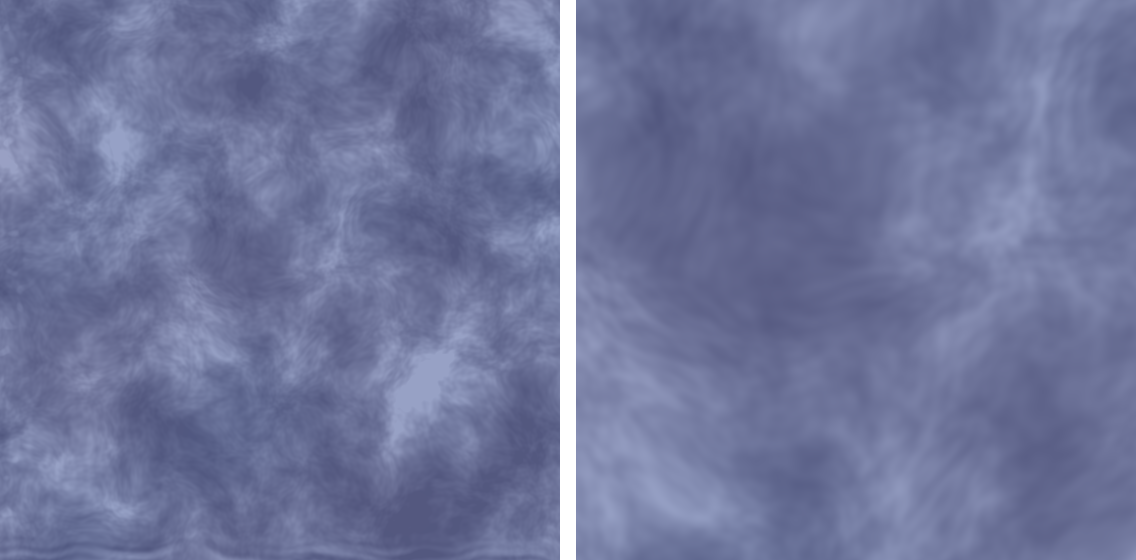
Left: the whole. Right: its middle third, enlarged.
Write a WebGL 1 fragment shader that draws this texture.

```glsl
precision highp float;

// Mottled slate-blue painted backdrop: soft cloudy patches with fine blotches.
// Rotated octaves of gradient noise set the tone; the lighter patches get more
// detail. Faint folds run along the bottom and pale specks along the left.

uniform vec2 u_resolution;

#define PATCH_SCALE 3.3    // broad patches across the canvas
#define GAIN 0.70          // strength of each finer octave
#define WARP 0.010         // distance the patches are bent
#define CONTRAST 1.13      // spread of the tones
#define LIGHT_DETAIL 0.22  // extra detail in light patches
#define FOLD_HEIGHT 0.055  // height of the folded strip
#define SPECK_WIDTH 0.10   // width of the speckled strip
#define MID_COLOR vec3(0.436, 0.465, 0.615)
#define TONE_STEP vec3(0.054, 0.057, 0.054)
#define TINT_STEP vec3(0.003, -0.001, -0.002)

const int OCTAVES = 6;
const float NOISE_DEVIATION = 0.214;

vec2 hash2(vec2 p) {
  vec3 q = fract(p.xyx * vec3(0.1031, 0.1030, 0.0973));
  q += dot(q, q.yzx + 33.33);
  return fract((q.xx + q.yz) * q.zy);
}

float cornerSlope(vec2 cell, vec2 corner, vec2 f) {
  vec2 gradient = normalize(hash2(cell + corner) - 0.4999);
  return dot(gradient, f - corner);
}

// Gradient noise scaled to mean 0 and deviation 1
float noise(vec2 p) {
  vec2 cell = floor(p);
  vec2 f = p - cell;
  vec2 w = f * f * f * (f * (f * 6.0 - 15.0) + 10.0);
  float low = mix(cornerSlope(cell, vec2(0.0, 0.0), f),
                  cornerSlope(cell, vec2(1.0, 0.0), f), w.x);
  float high = mix(cornerSlope(cell, vec2(0.0, 1.0), f),
                   cornerSlope(cell, vec2(1.0, 1.0), f), w.x);
  return mix(low, high, w.y) / NOISE_DEVIATION;
}

// Rotated octaves, with finer ones stronger where the sum is light
float clouds(vec2 p) {
  mat2 turn = mat2(1.6, 1.2, -1.2, 1.6);
  float sum = 0.0;
  float amplitude = 1.0;
  float power = 0.0;
  for (int i = 0; i < OCTAVES; i++) {
    float boost = 1.0 + LIGHT_DETAIL * clamp(sum, -1.5, 1.5);
    sum += amplitude * boost * noise(p);
    power += amplitude * amplitude;
    amplitude *= GAIN;
    p = turn * p + vec2(17.3, 41.7);
  }
  return sum / sqrt(power);
}

void main() {
  vec2 uv = gl_FragCoord.xy / u_resolution.y;

  // Bend the patches slightly into wisps
  vec2 bend = vec2(noise(uv * 5.0 + 61.0), noise(uv * 5.0 + 93.0));
  bend += 0.4 * vec2(noise(uv * 13.0 + 127.0), noise(uv * 13.0 + 151.0));
  float tone = CONTRAST * clouds((uv + WARP * bend) * PATCH_SCALE + 23.0);

  // Horizontal folds at the bottom
  float foldMask = 1.0 - smoothstep(0.3 * FOLD_HEIGHT, FOLD_HEIGHT, uv.y);
  float folds = noise(vec2(uv.x * 6.0 + 9.0, uv.y * 60.0 + 0.6 * bend.y));
  tone = mix(tone, 0.6 * tone + 0.6 * folds - 0.25, foldMask);

  // Pale specks and faint upright streaks at the left
  float speckMask = 1.0 - smoothstep(0.0, SPECK_WIDTH, uv.x);
  float specks = smoothstep(0.9, 2.3, noise(uv * 42.0 + 211.0));
  float streaks = noise(vec2(uv.x * 65.0, uv.y * 9.0) + 307.0);
  tone += speckMask * (1.1 * specks + 0.15 * streaks);

  // Colour, with a slight drift between violet and blue
  float tint = noise(uv * 3.5 + 401.0);
  tone = clamp(tone, -2.1, 2.9);
  vec3 color = MID_COLOR + TONE_STEP * tone + TINT_STEP * tint;
  gl_FragColor = vec4(color, 1.0);
}
```
